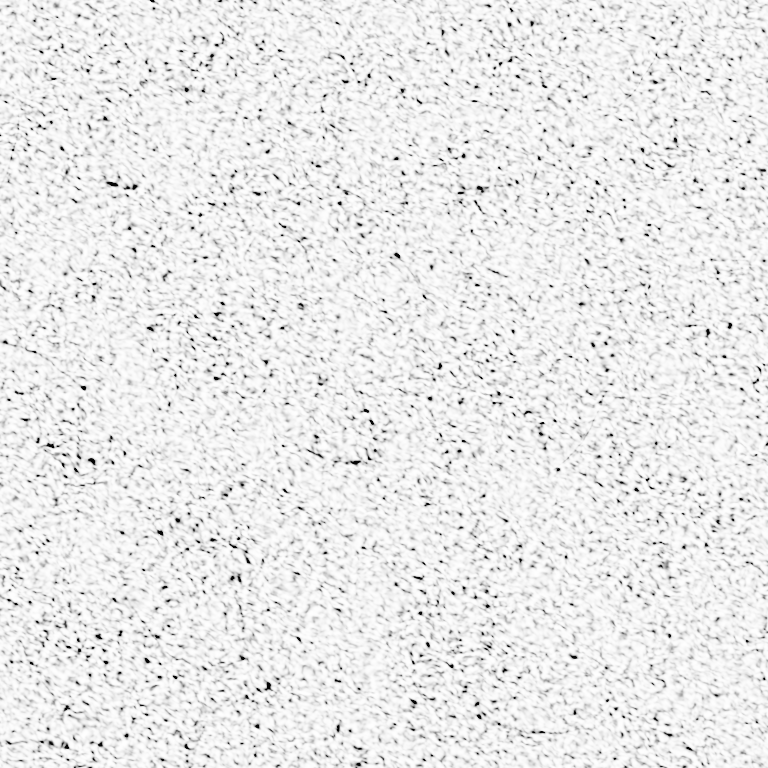
Give the GLSL for this texture, as a Shadertoy shader.

```glsl
// White rough plaster with slanted grain, dark pits and broken creases.

vec2 hash2(vec2 cell) {
    vec3 h = fract(cell.xyx * vec3(0.1031, 0.1030, 0.0973));
    h += dot(h, h.yzx + 33.33);
    return fract((h.xx + h.yz) * h.zy);
}

float cornerSlope(vec2 cell, vec2 offset) {
    float angle = 6.28318 * hash2(cell + 200.0).x;
    return dot(vec2(cos(angle), sin(angle)), offset);
}

// Gradient noise, centred on zero.
float noise(vec2 p) {
    vec2 i = floor(p), f = p - i;
    vec2 w = f * f * f * (f * (f * 6.0 - 15.0) + 10.0);
    vec2 e = vec2(1.0, 0.0);
    float low = mix(cornerSlope(i, f), cornerSlope(i + e, f - e), w.x);
    float high = mix(cornerSlope(i + e.yx, f - e.yx), cornerSlope(i + 1.0, f - 1.0), w.x);
    return mix(low, high, w.y);
}

// Thin broken line along the zero level of a slow noise.
float crease(vec2 p, float seed) {
    float line = 1.0 - smoothstep(0.0, 0.022, abs(noise(p * vec2(4.0, 6.0) + seed)));
    return line * smoothstep(0.05, 0.3, noise(p * vec2(7.0, 9.0) + seed + 54.0));
}

// Very sparse deep spots that strengthen the grain around them.
float deepSpots(vec2 p) {
    vec2 cell = floor(p), rnd = hash2(cell + 71.0);
    vec2 toSpot = fract(p) - mix(vec2(0.25), vec2(0.75), rnd);
    float present = step(0.85, hash2(cell + 13.0).x);
    return present * (1.0 - smoothstep(0.01, 0.09, length(toSpot * vec2(0.7, 1.2))));
}

void mainImage(out vec4 fragColor, in vec2 fragCoord) {
    vec2 uv = fragCoord / min(iResolution.x, iResolution.y);

    // Axes along and across the falling grain, gently bent.
    vec2 grainAxis = vec2(0.88, -0.475);
    vec2 q = vec2(dot(uv, grainAxis), dot(uv, vec2(-grainAxis.y, grainAxis.x)));
    q += 0.006 * vec2(noise(uv * 23.0), noise(uv * 23.0 + 41.0));
    q += 0.0016 * vec2(noise(uv * 95.0 + 3.0), noise(uv * 95.0 + 77.0));

    // Three sizes of short slanted bumps.
    float grain = 3.2 * noise(q * vec2(84.0, 140.0))
                + 2.9 * noise(q * vec2(130.0, 200.0) + 17.3)
                + 1.6 * noise(q * vec2(195.0, 250.0) + 52.6);

    // Small clusters of stronger relief.
    float patches = 0.7 * noise(q * vec2(6.0, 9.0) + 5.7) + noise(q * vec2(17.0, 24.0) + 31.0);

    // Log-normal shade: mostly pale, with a long dark tail.
    float relief = grain * (0.95 + 0.35 * patches) + 0.3 * patches;
    relief += 1.3 * crease(q, 9.2) + 1.1 * crease(q.yx, 23.6);
    relief += 2.6 * deepSpots(uv * 11.0);
    float darkness = 0.051 * exp(relief);
    darkness += 0.15 * smoothstep(2.0, 2.8, relief);

    fragColor = vec4(vec3(clamp(1.0 - darkness, 0.02, 1.0)), 1.0);
}
```
